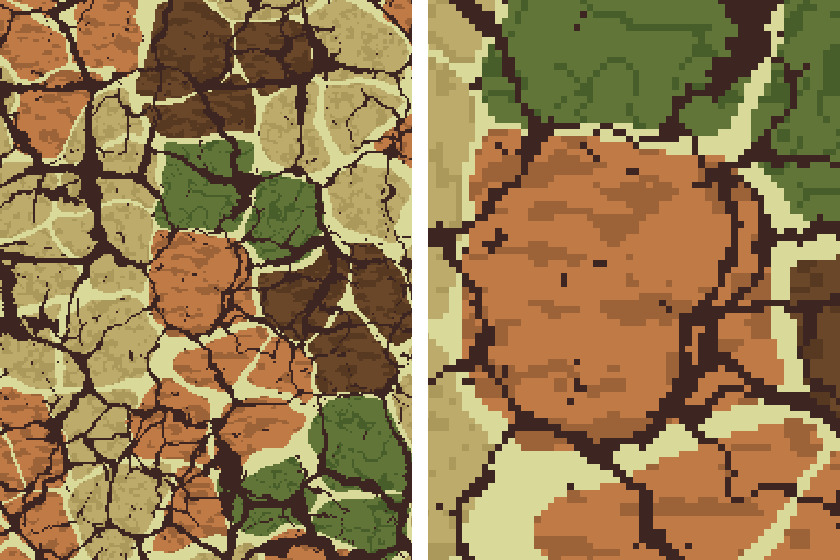
Left: the whole. Right: its middle third, enlarged.
This pattern is drawn by a Shadertoy shader. Its source:

```glsl
// Cracked earth camouflage: mottled patches, pale veins and dark jagged cracks on a coarse grid

const float GRID_ROWS = 256.0;
const float PATCH_SCALE = 7.0;
const float CLUSTER_SCALE = 4.0;
const float PLATE_SCALE = 7.0;
const float BRANCH_SCALE = 14.0;

const vec3 CRACK_DARK = vec3(0.24, 0.15, 0.13);
const vec3 VEIN_PALE = vec3(0.85, 0.85, 0.60);
const vec3 SAND = vec3(0.74, 0.67, 0.42);
const vec3 SAND_SHADE = vec3(0.67, 0.60, 0.36);
const vec3 RUST = vec3(0.75, 0.48, 0.27);
const vec3 RUST_SHADE = vec3(0.61, 0.39, 0.22);
const vec3 MOSS = vec3(0.38, 0.46, 0.22);
const vec3 MOSS_LINE = vec3(0.28, 0.37, 0.17);
const vec3 BARK = vec3(0.42, 0.28, 0.16);
const vec3 BARK_SHADE = vec3(0.34, 0.22, 0.13);

float hash(vec2 p) {
    return fract(sin(dot(p, vec2(127.1, 311.7))) * 43758.5453);
}

vec2 hash2(vec2 p) {
    return vec2(hash(p), hash(p + 57.3));
}

float noise(vec2 p) {
    vec2 i = floor(p), f = fract(p);
    f = f * f * (3.0 - 2.0 * f);
    return mix(mix(hash(i), hash(i + vec2(1, 0)), f.x),
               mix(hash(i + vec2(0, 1)), hash(i + vec2(1, 1)), f.x), f.y);
}

vec2 wobble(vec2 p, float frequency, float amount) {
    vec2 q = p * frequency;
    return amount * (vec2(noise(q), noise(q + 31.7)) - 0.5);
}

float smoothMin(float a, float b, float k) {
    float h = max(k - abs(a - b), 0.0) / k;
    return min(a, b) - 0.25 * h * h * k;
}

vec2 seedPoint(vec2 cell, float salt) {
    return cell + 0.1 + 0.8 * hash2(cell + salt);
}

// x: rounded distance to the cell border, yz: cell index
vec3 voronoi(vec2 p, float salt, float rounding) {
    vec2 base = floor(p), nearCell = base, nearest = vec2(0.0);
    float best = 9.0;
    for (int j = -1; j <= 1; j++)
    for (int i = -1; i <= 1; i++) {
        vec2 cell = base + vec2(i, j);
        vec2 r = seedPoint(cell, salt) - p;
        if (dot(r, r) < best) {
            best = dot(r, r);
            nearest = r;
            nearCell = cell;
        }
    }
    float border = 9.0;
    for (int j = -2; j <= 2; j++)
    for (int i = -2; i <= 2; i++) {
        if (i == 0 && j == 0) continue;
        vec2 r = seedPoint(nearCell + vec2(i, j), salt) - p;
        float edge = dot(0.5 * (nearest + r), normalize(r - nearest));
        border = smoothMin(border, edge, rounding);
    }
    return vec3(border, nearCell);
}

// Patches of one colour gather in clusters; a lattice rank keeps the shares even
vec3 patchColor(vec2 p, vec2 cell, float salt) {
    vec2 seed = seedPoint(cell, salt) * CLUSTER_SCALE / PATCH_SCALE;
    vec2 cluster = floor(seed + 0.5 * (hash2(cell + 9.1) - 0.5));
    float rank = mod(5.0 * cluster.x + 2.0 * cluster.y, 13.0);

    float speckle = mix(noise(p * 75.0), noise(p * 150.0), 0.5);
    float streak = mix(noise(p * vec2(45, 85)), noise(p * vec2(90, 160)), 0.4);
    float curl = abs(noise(p * 42.0 + wobble(p, 60.0, 1.2)) - 0.5);

    if (rank < 4.5) return mix(SAND, SAND_SHADE, step(0.58, speckle));
    if (rank < 8.5) return mix(RUST, RUST_SHADE, step(0.58, streak));
    if (rank < 10.5) return mix(MOSS, MOSS_LINE, step(curl, 0.055));
    return mix(BARK, BARK_SHADE, step(0.54, streak));
}

// 1 inside a crack; the half-width is in cell units
float crack(vec2 p, float scale, float salt, float halfWidth) {
    return step(voronoi(p * scale, salt, 0.1).x, halfWidth);
}

void mainImage(out vec4 fragColor, in vec2 fragCoord) {
    // Coarse square grid
    vec2 uv = fragCoord / iResolution.y;
    vec2 p = (floor(uv * GRID_ROWS) + 0.5) / GRID_ROWS;

    // Patches with pale veins of uneven width
    float patchSalt = 3.0;
    vec2 soft = p + wobble(p, 10.0, 0.06) + wobble(p + 4.0, 32.0, 0.016);
    vec3 patches = voronoi(soft * PATCH_SCALE, patchSalt, 0.12);
    float veinWidth = mix(0.0, 0.09, noise(p * 8.0 + 12.0));
    vec3 color = patchColor(p, patches.yz, patchSalt);
    color = mix(color, VEIN_PALE, step(patches.x, veinWidth));

    // Broad cracks, then thin broken branches
    vec2 jagged = p + wobble(p + 7.0, 11.0, 0.05) + wobble(p, 38.0, 0.018)
                + wobble(p, 120.0, 0.006);
    float broad = mix(0.008, 0.068, noise(p * 7.0 + 40.0));
    float thin = 0.045 * smoothstep(0.5, 0.8, noise(p * 9.0 + 80.0));
    float cracks = max(crack(jagged, PLATE_SCALE, 21.0, broad),
                       crack(jagged, BRANCH_SCALE, 45.0, thin));
    fragColor = vec4(mix(color, CRACK_DARK, cracks), 1.0);
}
```
